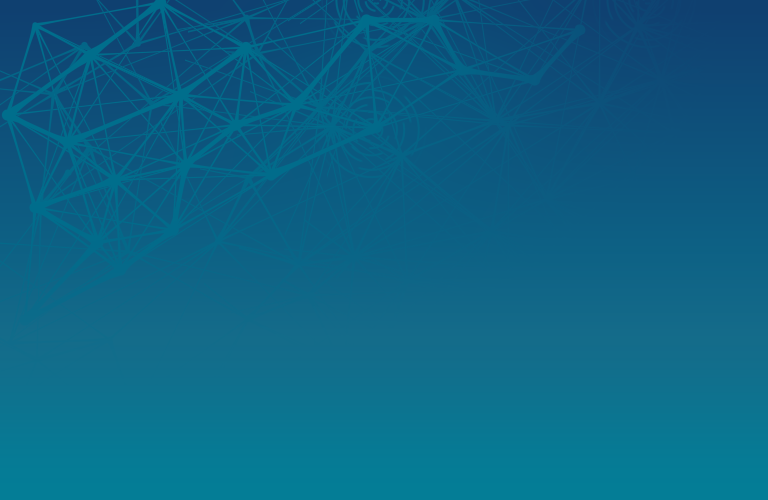
Reproduce this background procedurally as a Shadertoy shader.

```glsl
// Teal web of branching strands fading diagonally over a blue gradient.
#define ASPECT 1.53
#define TRUNK_WIDTH 0.0043
#define TRUNK_REACH 0.28
#define BRANCH_WIDTH 0.0021
#define BRANCH_REACH 0.22
#define THREAD_REACH 0.36
#define THREAD_OPACITY 0.8
#define RING_SPACING 0.0145
#define RING_RADIUS 0.115
#define HAZE_STRENGTH 0.38
#define WEB_COLOR vec3(0.0, 0.43, 0.55)

const int MAIN_HUBS = 23;
const vec2 CELL_SIZE = vec2(0.175, 0.15);

// Main junctions, ordered so that close successors share a trunk.
const vec2 HUBS[MAIN_HUBS] = vec2[MAIN_HUBS](
    vec2(0.32, 0.995), vec2(0.18, 0.89), vec2(0.015, 0.77), vec2(0.135, 0.715),
    vec2(0.36, 0.81), vec2(0.49, 0.905), vec2(1.155, 0.94), vec2(1.065, 0.84),
    vec2(0.92, 0.86), vec2(0.865, 0.96), vec2(0.73, 0.96), vec2(0.59, 0.79),
    vec2(0.47, 0.75), vec2(0.37, 0.67), vec2(0.345, 0.54), vec2(0.24, 0.46),
    vec2(0.05, 0.36), vec2(0.195, 0.515), vec2(0.07, 0.585), vec2(0.23, 0.64),
    vec2(0.54, 0.65), vec2(0.75, 0.745), vec2(0.07, 0.95));

float hash(vec2 p) {
    vec3 q = fract(p.xyx * 0.1031);
    q += dot(q, q.yzx + 33.33);
    return fract((q.x + q.y) * q.z);
}

// Segment that widens towards both of its ends.
float strand(vec2 p, vec2 a, vec2 b, float halfWidth, float blur) {
    vec2 ab = b - a;
    float t = clamp(dot(p - a, ab) / dot(ab, ab), 0.0, 1.0);
    float flare = (2.0 * t - 1.0) * (2.0 * t - 1.0);
    float width = halfWidth * (1.0 + 1.6 * flare * flare);
    return 1.0 - smoothstep(-blur, blur, length(p - a - ab * t) - width);
}

float threadWidth(float span) {
    return mix(0.0026, 0.001, smoothstep(0.08, 0.33, span));
}

// Trunks along the main order, branches and threads between near junctions.
float mainWeb(vec2 p, float blur) {
    float cover = 0.0;
    for (int i = 0; i < MAIN_HUBS; i++) {
        vec2 a = HUBS[i];
        if (distance(a, p) > THREAD_REACH) continue;
        for (int j = i + 1; j < MAIN_HUBS; j++) {
            vec2 b = HUBS[j];
            float span = distance(a, b);
            if (span > THREAD_REACH) continue;
            float width = threadWidth(span);
            if (span < BRANCH_REACH) width = BRANCH_WIDTH;
            if (j == i + 1 && span < TRUNK_REACH) width = TRUNK_WIDTH;
            cover = max(cover, strand(p, a, b, width, blur));
        }
    }
    return cover;
}

// Fine threads joining jittered grid points up to two cells apart.
float fineWeb(vec2 p, float blur) {
    vec2 corner = floor(p / CELL_SIZE) - 2.0;
    vec2 points[25];
    for (int i = 0; i < 25; i++) {
        vec2 cell = corner + vec2(i % 5, i / 5) + 20.0;
        vec2 jitter = vec2(hash(cell + 7.0), hash(cell + 41.0));
        points[i] = (cell - 20.0 + jitter) * CELL_SIZE;
    }
    // Threads crowd together towards the right.
    float density = mix(0.25, 0.65, smoothstep(0.3, 0.8, p.x));
    float cover = 0.0;
    for (int i = 0; i < 24; i++) {
        vec2 cell = corner + vec2(i % 5, i / 5) + 20.0;
        int lastPoint = min(25, i + 13);
        for (int j = i + 1; j < lastPoint; j++) {
            vec2 stepSize = vec2(j % 5 - i % 5, j / 5 - i / 5);
            if (abs(stepSize.x) > 2.0) continue;
            // Skip pairs whose bounding box lies away from p.
            vec2 outside = abs(p - 0.5 * (points[i] + points[j])) - 0.5 * abs(points[i] - points[j]);
            if (max(outside.x, outside.y) > 0.01) continue;
            if (hash(cell * 3.7 + stepSize * 11.3 + 50.0) > density) continue;
            float width = threadWidth(distance(points[i], points[j]));
            cover = max(cover, strand(p, points[i], points[j], width, blur));
        }
    }
    return cover * THREAD_OPACITY;
}

// Broken concentric arcs around one centre.
float rings(vec2 p, vec2 center, float blur) {
    vec2 q = p - center;
    float radius = length(q);
    float index = floor(radius / RING_SPACING);
    float offset = abs(fract(radius / RING_SPACING) - 0.5) * RING_SPACING;
    float line = 1.0 - smoothstep(-blur, blur, offset - 0.002);
    float gaps = smoothstep(-0.6, -0.3, sin(3.0 * atan(q.y, q.x) + 2.3 * index));
    return 0.8 * line * gaps * (1.0 - smoothstep(0.8, 1.0, radius / RING_RADIUS));
}

vec3 backdrop(float y) {
    vec3 color = mix(vec3(0.015, 0.49, 0.59), vec3(0.08, 0.42, 0.54), smoothstep(0.0, 0.36, y));
    color = mix(color, vec3(0.05, 0.378, 0.518), clamp((y - 0.33) / 0.18, 0.0, 1.0));
    return mix(color, vec3(0.06, 0.25, 0.44), clamp((y - 0.51) / 0.47, 0.0, 1.0));
}

void mainImage(out vec4 fragColor, in vec2 fragCoord) {
    vec2 uv = fragCoord / iResolution.xy;
    vec2 p = uv * vec2(ASPECT, 1.0);
    float blur = 0.7 / iResolution.y;
    vec3 color = backdrop(uv.y);

    // The web dissolves away from the upper left corner.
    float fade = 1.0 - smoothstep(0.5, 1.06, length(vec2(p.x / 1.4, (1.0 - p.y) / 0.77)));
    if (fade > 0.01) {
        float cover = max(mainWeb(p, blur), fineWeb(p, blur));
        for (int i = 0; i < 3; i++) {
            vec2 center = i == 0 ? vec2(0.74, 0.74) : vec2(0.21 + 0.54 * float(i), 1.0);
            cover = max(cover, rings(p, center, blur));
        }
        // Soft haze where the strands are densest.
        vec2 hazeOffset = (p - vec2(0.84, 0.76)) / vec2(0.32, 0.26);
        float haze = HAZE_STRENGTH * exp(-dot(hazeOffset, hazeOffset));
        color = mix(color, WEB_COLOR, mix(haze, 1.0, cover) * fade);
    }
    fragColor = vec4(color, 1.0);
}
```
